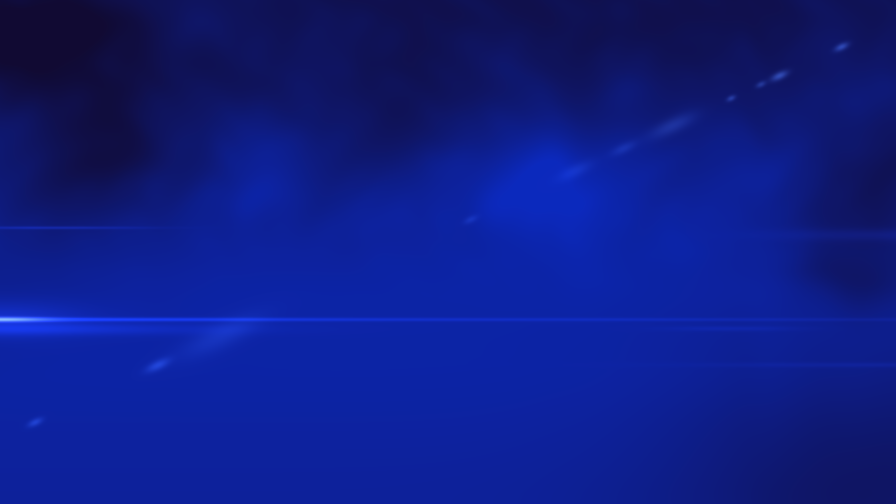
This background is drawn by a Shadertoy shader. Its source:

```glsl
// Deep blue haze with dark smoke above, thin light streaks and a diagonal
// trail of specks. Soft ellipses, warped by layered sines and roughened by
// cellular noise, set a light level that a blue ramp turns into colour.

const vec3 DARK_BLUE   = vec3(0.065, 0.040, 0.200);
const vec3 BRIGHT_BLUE = vec3(0.045, 0.160, 0.740);
const vec3 STREAK_BLUE = vec3(0.10, 0.22, 0.75);
const vec3 FLARE_WHITE = vec3(0.55, 0.60, 0.75);
const vec3 SPECK_BLUE  = vec3(0.20, 0.32, 0.50);

const float TOP_LEVEL   = 0.25;
const float LOWER_LEVEL = 0.83;
const float WARP_AMOUNT = 0.022;
const float SMOKE_AMOUNT = 0.13;
const float STREAK_Y = 0.366;
const vec2 TRAIL_START = vec2(0.07, 0.162);
const vec2 TRAIL_END   = vec2(1.67, 0.907);

// Haze ellipses: centre, radii; then the light each adds or removes
const int HAZE_COUNT = 12;
const vec4 HAZE[HAZE_COUNT] = vec4[](
    vec4(0.10, 0.92, 0.20, 0.20), vec4(0.22, 0.66, 0.16, 0.10),
    vec4(0.47, 0.72, 0.13, 0.08), vec4(0.42, 0.97, 0.14, 0.08),
    vec4(1.08, 0.66, 0.17, 0.13), vec4(0.80, 0.70, 0.10, 0.09),
    vec4(1.76, 0.60, 0.16, 0.16), vec4(1.68, 0.46, 0.12, 0.06),
    vec4(1.75, 0.05, 0.40, 0.30), vec4(1.42, 0.62, 0.20, 0.14),
    vec4(1.70, 0.85, 0.15, 0.12), vec4(0.05, 0.50, 0.25, 0.15));
const float HAZE_LIGHT[HAZE_COUNT] = float[](
    -0.32, -0.30, 0.14, 0.13, 0.40, -0.12,
    -0.35, -0.25, -0.40, 0.12, 0.12, -0.16);

// Streaks: centre, half length, half thickness; then strength
const int STREAK_COUNT = 7;
const vec4 STREAKS[STREAK_COUNT] = vec4[](
    vec4(0.00, STREAK_Y, 0.55, 0.0040), vec4(0.70, STREAK_Y, 1.30, 0.0035),
    vec4(0.05, 0.347, 0.38, 0.0120),    vec4(0.10, 0.548, 0.17, 0.0030),
    vec4(1.45, 0.348, 0.13, 0.0050),    vec4(1.75, 0.276, 0.35, 0.0050),
    vec4(1.74, 0.534, 0.20, 0.0120));
const float STREAK_LIGHT[STREAK_COUNT] = float[](
    0.38, 0.16, 0.24, 0.25, 0.10, 0.09, 0.12);

// Specks: place along the trail, size, strength
const int SPECK_COUNT = 11;
const vec3 SPECKS[SPECK_COUNT] = vec3[](
    vec3(0.00, 0.015, 0.38), vec3(0.152, 0.024, 0.40), vec3(0.23, 0.085, 0.20),
    vec3(0.54, 0.014, 0.20), vec3(0.67, 0.035, 0.18),  vec3(0.73, 0.025, 0.22),
    vec3(0.79, 0.045, 0.30), vec3(0.863, 0.009, 0.45), vec3(0.90, 0.010, 0.40),
    vec3(0.923, 0.017, 0.65), vec3(1.00, 0.014, 0.60));

float softSpot(vec2 offset, vec2 radius) {
    vec2 q = offset / radius;
    return exp(-dot(q, q));
}

vec2 hash2(vec2 cell) {
    vec2 q = vec2(dot(cell, vec2(127.1, 311.7)), dot(cell, vec2(269.5, 183.3)));
    return fract(sin(q) * 43758.5);
}

// Smooth cellular noise: blended nearness to the scattered cell points
float cellular(vec2 p) {
    vec2 cell = floor(p), local = fract(p);
    float sum = 0.0;
    for (int y = -1; y <= 1; y++)
    for (int x = -1; x <= 1; x++) {
        vec2 step2 = vec2(x, y);
        vec2 d = step2 + hash2(cell + step2) - local;
        sum += exp(-5.0 * dot(d, d));
    }
    return sum;
}

vec2 sineWarp(vec2 p) {
    vec2 w = vec2(0.0);
    float size = 1.0;
    for (int i = 0; i < 3; i++) {
        w += size * sin(p.yx * vec2(13.0, 11.0) / size + w + vec2(0.7, 2.1));
        size *= 0.55;
    }
    return w * WARP_AMOUNT;
}

float hazeLevel(vec2 p) {
    float level = mix(LOWER_LEVEL, TOP_LEVEL, smoothstep(0.40, 0.95, p.y));
    level -= 0.08 * (1.0 - smoothstep(0.0, 0.30, p.y));
    vec2 q = p + sineWarp(p);
    for (int i = 0; i < HAZE_COUNT; i++)
        level += HAZE_LIGHT[i] * softSpot(q - HAZE[i].xy, HAZE[i].zw);
    float smoke = 0.65 * cellular(q * 6.0) + 0.35 * cellular(q * 13.0) - 0.6;
    float smokeZone = smoothstep(0.38, 0.62, p.y);
    return clamp(level + SMOKE_AMOUNT * smoke * smokeZone, 0.0, 1.0);
}

void mainImage(out vec4 fragColor, in vec2 fragCoord) {
    vec2 p = fragCoord / iResolution.y;
    p.x *= 1.7778 * iResolution.y / iResolution.x;
    vec3 color = mix(DARK_BLUE, BRIGHT_BLUE, hazeLevel(p));

    // Horizontal streaks and the flare at the left edge
    for (int i = 0; i < STREAK_COUNT; i++)
        color += STREAK_BLUE * STREAK_LIGHT[i] * softSpot(p - STREAKS[i].xy, STREAKS[i].zw);
    vec2 fromFlare = p - vec2(0.0, STREAK_Y);
    color += FLARE_WHITE * 0.75 * softSpot(fromFlare, vec2(0.085, 0.0045));
    color += STREAK_BLUE * 0.25 * softSpot(fromFlare, vec2(0.16, 0.035));

    // Diagonal trail of specks, measured along and across its direction
    vec2 along = normalize(TRAIL_END - TRAIL_START);
    for (int i = 0; i < SPECK_COUNT; i++) {
        vec2 d = p - mix(TRAIL_START, TRAIL_END, SPECKS[i].x);
        vec2 trail = vec2(dot(d, along), dot(d, vec2(-along.y, along.x)));
        float size = SPECKS[i].y;
        color += SPECK_BLUE * SPECKS[i].z * softSpot(trail, vec2(size, 0.003 + 0.25 * size));
    }
    fragColor = vec4(clamp(color, 0.0, 1.0), 1.0);
}
```
